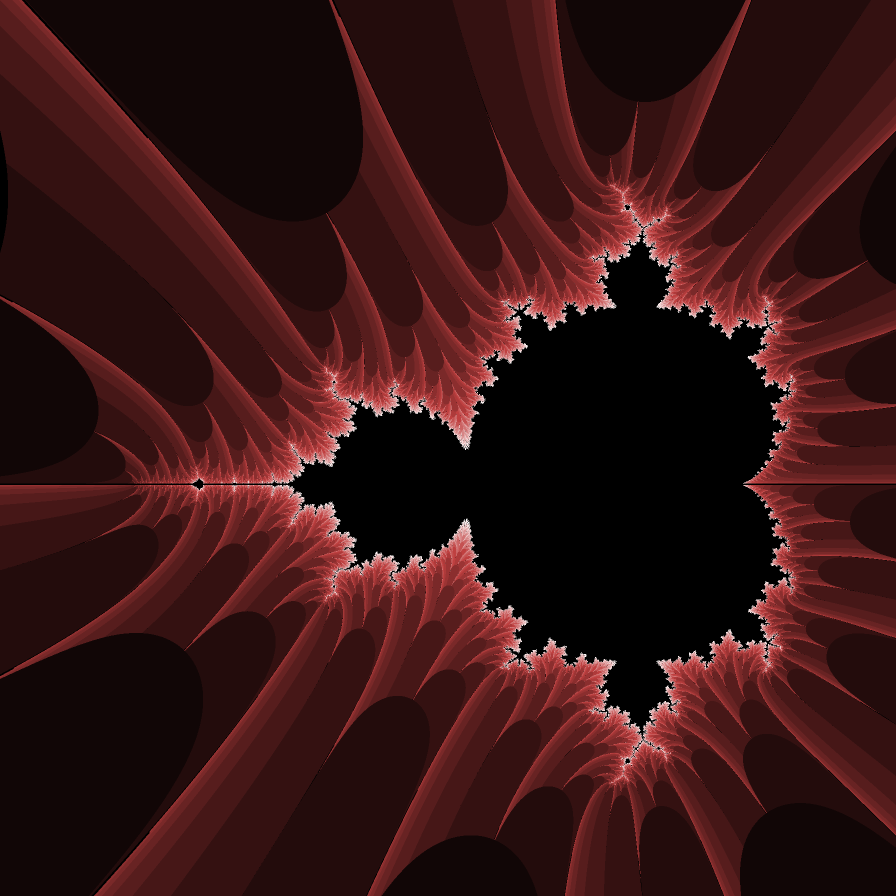
A three.js fragment shader for this background:

```glsl
#define VIEW_ORIGIN vec2(-2.503, -1.5375)
#define VIEW_SIZE 3.346
#define MAX_STEPS 25
#define FIRST_LIT_STEP 3.0
#define ESCAPE_DEPTH 20.0
#define LOG_OVERFLOW 709.0
#define RENORM_RADIUS 1.0e4
#define SATURATION 0.5
#define AXIS_HALF_WIDTH 0.0033
#define SAMPLES 2

varying vec2 vUv;

vec2 complexSquare(vec2 z) {
  return vec2(z.x * z.x - z.y * z.y, 2.0 * z.x * z.y);
}

// Step at which the orbit drops below the escape line, or -1.0 if it never does.
// The orbit is z * exp(logScale), so it can grow far beyond float range.
float escapeStep(vec2 c) {
  vec2 z = vec2(0.0);
  float logScale = 0.0;
  for (int i = 1; i <= MAX_STEPS; i++) {
    if (logScale > LOG_OVERFLOW) return -1.0;
    logScale *= 2.0;
    float shrink = exp(-min(logScale, 80.0));
    z = complexSquare(z) + c * shrink;
    if (z.y < -ESCAPE_DEPTH * shrink) return float(i);
    float radius = length(z);
    if (radius > RENORM_RADIUS) {
      z /= radius;
      logScale += log(radius);
    }
  }
  return -1.0;
}

// Red hue of fixed saturation, from black through red to white
vec3 redRamp(float lightness) {
  float chroma = SATURATION * min(lightness, 1.0 - lightness);
  return vec3(lightness + chroma, vec2(lightness - chroma));
}

vec3 fractalColor(vec2 uv) {
  vec2 c = VIEW_ORIGIN + uv * VIEW_SIZE;
  // Orbits on the real axis never leave it
  if (abs(c.y) < AXIS_HALF_WIDTH) return vec3(0.0);
  float steps = escapeStep(c);
  float lightness = (steps - FIRST_LIT_STEP) / (float(MAX_STEPS) - FIRST_LIT_STEP);
  return redRamp(clamp(lightness, 0.0, 1.0));
}

void main() {
  // Average a small grid of samples inside each pixel
  vec2 pixelSize = fwidth(vUv);
  vec3 color = vec3(0.0);
  for (int j = 0; j < SAMPLES; j++) {
    for (int i = 0; i < SAMPLES; i++) {
      vec2 offset = (vec2(float(i), float(j)) + 0.5) / float(SAMPLES) - 0.5;
      color += fractalColor(vUv + offset * pixelSize);
    }
  }
  gl_FragColor = vec4(color / float(SAMPLES * SAMPLES), 1.0);
}
```
